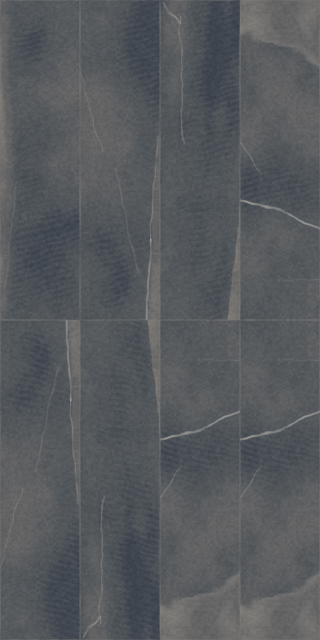
A WebGL 2 fragment shader for this texture:

```glsl
#version 300 es
precision highp float;
// Slate planks, four across and two down. Each plank kind is a tone field of
// soft patches and noise crossed by thin mineral veins; the lower row mirrors
// the upper one, shifted by one kind. Grain, ripples and pale seams finish it.
uniform vec2 u_resolution;
out vec4 fragColor;

const vec2 GRID = vec2(4.0, 2.0);
const float PLANK_LENGTH = 4.0; // in plank widths
const vec3 SLATE = vec3(0.245, 0.272, 0.310);
const vec3 STONE = vec3(0.325, 0.343, 0.358);
const vec3 ASH = vec3(0.390, 0.390, 0.395);
const vec3 SAND = vec3(0.490, 0.478, 0.462);
const vec3 QUARTZ = vec3(0.66, 0.65, 0.63);

float hash(vec2 p) {
  vec3 h = fract(vec3(p.xyx) * 0.1031);
  h += dot(h, h.yzx + 33.33);
  return fract((h.x + h.y) * h.z);
}

float noise(vec2 p) {
  vec2 i = floor(p), f = fract(p);
  f = f * f * (3.0 - 2.0 * f);
  return mix(mix(hash(i), hash(i + vec2(1, 0)), f.x),
             mix(hash(i + vec2(0, 1)), hash(i + vec2(1, 1)), f.x), f.y);
}

float fbm(vec2 p) {
  float sum = 0.0, amp = 0.5;
  for (int i = 0; i < 5; i++) {
    sum += amp * noise(p);
    p = mat2(1.6, 1.2, -1.2, 1.6) * p + 17.0;
    amp *= 0.5;
  }
  return sum;
}

// Soft elliptical patch
float patchAt(vec2 q, vec2 center, vec2 radius) {
  vec2 d = (q - center) / radius;
  return exp(-dot(d, d));
}

// Wavering line from a to b with broken strength
float vein(vec2 q, vec2 a, vec2 b, float halfWidth, float px) {
  q += 0.07 * (vec2(fbm(q * 5.0), fbm(q * 5.0 + 40.0)) - 0.5);
  vec2 ab = b - a;
  float d = length(q - a - ab * clamp(dot(q - a, ab) / dot(ab, ab), 0.0, 1.0));
  float line = 1.0 - smoothstep(max(halfWidth - px, 0.0), halfWidth + px, d);
  return line * mix(0.35, 1.0, noise(q * 9.0));
}

// Each kind returns (tone shift, vein strength); q.y runs from the outer end
vec2 brownEdged(vec2 q, float px) {
  float tone = 0.42 * (1.0 - smoothstep(0.0, 0.22, q.x + 0.04 * sin(q.y * 2.0)));
  tone += 0.2 * patchAt(q, vec2(0.8, 1.7), vec2(0.5, 0.9));
  tone -= 0.2 * patchAt(q, vec2(0.4, 0.5), vec2(0.35, 1.2));
  tone -= 0.32 * patchAt(q, vec2(0.6, 3.2), vec2(0.6, 1.0));
  return vec2(tone, 0.2 * vein(q, vec2(0.2, 2.3), vec2(0.07, 3.6), 0.008, px));
}

vec2 rightVeined(vec2 q, float px) {
  float border = 1.0 - 0.045 * max(q.y - 1.0, 0.0) - 0.03 * noise(q.yy * 3.0);
  float tone = 0.24 * patchAt(q, vec2(0.3, 1.6), vec2(0.6, 1.2));
  tone += 0.3 * smoothstep(-0.03, 0.03, q.x - border) * smoothstep(1.2, 2.2, q.y);
  tone -= 0.5 * patchAt(q, vec2(0.9, 0.6), vec2(0.4, 0.9));
  tone -= 0.25 * patchAt(q, vec2(0.4, 3.6), vec2(0.4, 0.9));
  float lines = 0.75 * vein(q, vec2(0.88, 3.0), vec2(0.82, 4.0), 0.010, px);
  lines += 0.4 * vein(q, vec2(0.97, 1.7), vec2(0.88, 3.0), 0.006, px);
  lines += 0.3 * vein(q, vec2(0.0, 0.9), vec2(0.28, 1.9), 0.006, px);
  lines += 0.25 * vein(q, vec2(0.45, 2.1), vec2(0.72, 3.4), 0.006, px);
  return vec2(tone, lines);
}

vec2 wedged(vec2 q, float px) {
  float border = 1.0 - 0.115 * (q.y - 2.6) + 0.02 * (noise(q.yy * 5.0) - 0.5);
  float wedge = smoothstep(-px, px, q.x - border) * step(2.5, q.y);
  float streaks = noise(vec2(q.x * 7.0 + q.y * 0.5, q.y * 0.4)) - 0.5;
  float tone = 0.3 * streaks - 0.08 + 0.55 * wedge;
  tone -= 0.32 * patchAt(q, vec2(0.75, 0.8), vec2(0.3, 1.6));
  tone += 0.15 * patchAt(q, vec2(0.2, 0.6), vec2(0.35, 0.9));
  float lines = 0.4 * vein(q, vec2(0.25, 0.2), vec2(0.29, 1.8), 0.006, px);
  lines += 0.6 * vein(q, vec2(0.03, 0.05), vec2(0.26, 0.3), 0.008, px);
  return vec2(tone, lines);
}

vec2 sandCapped(vec2 q, float px) {
  float cap = 0.38 + 0.45 * q.x * q.x + 0.3 * (fbm(q * 4.0) - 0.5) - q.y;
  float tone = 0.36 * smoothstep(-0.04, 0.05, cap) + 0.12 * exp(-abs(cap) * 14.0);
  tone += 0.22 * patchAt(q, vec2(0.5, 1.4), vec2(0.9, 0.7));
  tone -= 0.28 * patchAt(q, vec2(0.6, 2.3), vec2(0.9, 0.35));
  tone += 0.08 * smoothstep(2.5, 3.0, q.y);
  float lines = 0.95 * vein(q, vec2(0.0, 2.5), vec2(0.5, 2.62), 0.014, px);
  lines = max(lines, 0.9 * vein(q, vec2(0.5, 2.62), vec2(1.0, 2.87), 0.012, px));
  lines += 0.35 * vein(q, vec2(0.0, 1.75), vec2(0.25, 2.2), 0.008, px);
  lines += 0.15 * vein(q, vec2(0.3, 3.5), vec2(1.0, 3.48), 0.005, px);
  return vec2(tone, lines + 0.4 * exp(-abs(cap) * 45.0) * noise(q * 8.0));
}

vec3 stoneRamp(float tone) {
  vec3 color = mix(SLATE, STONE, smoothstep(0.0, 0.5, tone));
  color = mix(color, ASH, smoothstep(0.45, 0.8, tone));
  return mix(color, SAND, smoothstep(0.8, 1.1, tone));
}

void main() {
  vec2 cell = gl_FragCoord.xy / u_resolution * GRID;
  vec2 id = floor(cell), local = fract(cell);
  float px = GRID.x / u_resolution.x;
  float kind = min(id.x + 1.0 - id.y, 3.0);
  vec2 q = vec2(local.x, PLANK_LENGTH * mix(local.y, 1.0 - local.y, id.y));
  vec2 seed = q + kind * 13.7;

  vec2 face = kind < 0.5 ? brownEdged(q, px) : kind < 1.5 ? rightVeined(q, px)
            : kind < 2.5 ? wedged(q, px) : sandCapped(q, px);
  float tone = 0.5 + face.x + 0.65 * (fbm(seed * vec2(2.6, 1.8)) - 0.48);

  // Fine ripples in the dark parts and woven grain everywhere
  float ripple = sin(q.y * 85.0 + q.x * 22.0 + 9.0 * fbm(seed * 3.0));
  tone += 0.07 * ripple * (1.0 - smoothstep(0.2, 0.65, tone));
  float grain = noise(seed * vec2(48.0, 64.0)) + noise(seed * 31.0) - 1.0;
  vec3 color = stoneRamp(tone) + 0.035 * grain;
  color = mix(color, QUARTZ, clamp(face.y, 0.0, 1.0));

  // Pale, uneven seams between planks
  vec2 gap = (0.5 - abs(local - 0.5)) * vec2(1.0, PLANK_LENGTH);
  float seam = 1.0 - smoothstep(0.0, 0.006 + px, min(gap.x, gap.y));
  color = mix(color, SAND, seam * mix(0.2, 0.65, noise(cell * vec2(9.0, 18.0))));
  fragColor = vec4(color, 1.0);
}
```
